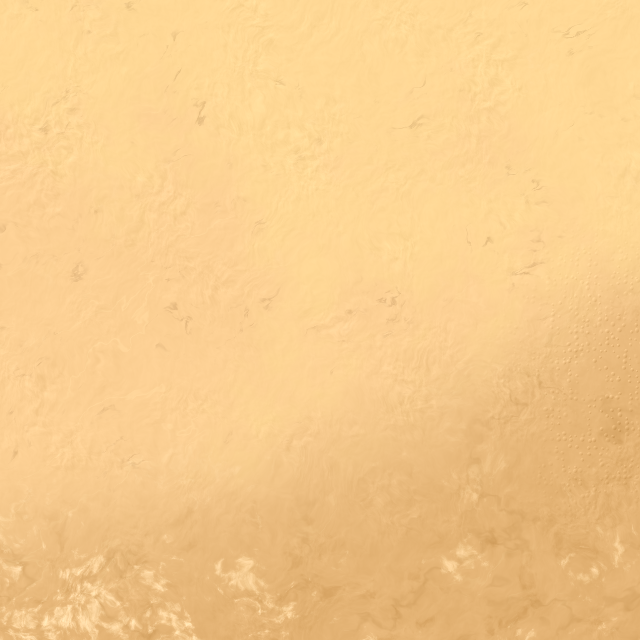
Write a Shadertoy shader that draws this texture.

```glsl
vec2 hash2(vec2 p) {
    vec3 q = fract(p.xyx * vec3(0.1031, 0.1030, 0.0973));
    q += dot(q, q.yzx + 33.33);
    return fract((q.xx + q.yz) * q.zy);
}

float cornerSlope(vec2 cell, vec2 offset) {
    float angle = 6.2832 * hash2(cell + 200.0).x;
    return dot(vec2(cos(angle), sin(angle)), offset);
}

float gradientNoise(vec2 p) {
    vec2 i = floor(p), f = fract(p);
    vec2 u = f * f * f * (f * (f * 6.0 - 15.0) + 10.0);
    vec2 e = vec2(1, 0);
    return mix(mix(cornerSlope(i, f), cornerSlope(i + e, f - e), u.x),
               mix(cornerSlope(i + e.yx, f - e.yx), cornerSlope(i + 1.0, f - 1.0), u.x), u.y);
}

float fbm(vec2 p) {
    float sum = 0.0, amp = 0.6;
    for (int i = 0; i < 5; i++) {
        sum += amp * gradientNoise(p);
        p = mat2(1.6, 1.2, -1.2, 1.6) * p + 7.3;
        amp *= 0.57;
    }
    return sum;
}

// Thin line where the noise crosses zero
float vein(vec2 p, float width) {
    return 1.0 - smoothstep(0.0, width, abs(fbm(p)));
}

// Slope of the crumpled surface toward the upper left light
float relief(vec2 p) {
    return fbm(p) - fbm(p + vec2(-0.16, 0.16));
}

// Small raised grains, bright on the lit side and dark on the other
float pebbles(vec2 p) {
    float sum = 0.0;
    for (int y = -1; y <= 1; y++)
    for (int x = -1; x <= 1; x++) {
        vec2 cell = floor(p) + vec2(x, y);
        vec2 r = hash2(cell);
        vec2 d = p - cell - 0.2 - 0.6 * r;
        float radius = 0.26 + 0.22 * r.y;
        float dome = 1.0 - smoothstep(radius * 0.5, radius, length(d));
        sum += dome * dot(d, vec2(-0.7, 0.7)) / radius * step(0.3, r.x);
    }
    return sum;
}

void mainImage(out vec4 fragColor, in vec2 fragCoord) {
    vec2 uv = fragCoord / iResolution.xy;
    vec2 warp = vec2(fbm(uv * 5.0 + 3.0), fbm(uv * 5.0 + 41.0));
    vec2 bent = uv + 0.06 * warp;
    float broad = fbm(uv * 3.0 + 12.0);
    float mottle = fbm(bent * 13.0 + 60.0);
    float flakes = fbm(bent * 34.0 + 160.0);

    // Golden top, peach drift on the left and middle
    float peach = smoothstep(0.1, 0.6, 0.95 - 0.5 * uv.x - 0.6 * abs(uv.y - 0.52)
                             - 0.42 * uv.y + 0.6 * broad + 0.35 * mottle + 0.15 * flakes);
    vec3 light = mix(vec3(1.0, 0.848, 0.587), vec3(0.988, 0.814, 0.578), peach);

    // Tan shade rising toward the right
    float edge = 0.2 + 0.37 * pow(uv.x, 1.7) + 0.05 * broad + 0.03 * mottle;
    float shade = 1.0 - smoothstep(-0.11, 0.1, uv.y - edge);
    float depth = smoothstep(-0.02, 0.26, edge - uv.y + 0.15 * mottle);
    vec3 tan_ = mix(vec3(0.935, 0.755, 0.52), vec3(0.893, 0.702, 0.457), depth);
    vec3 color = mix(light, tan_, shade);
    color += vec3(0.026, 0.03, 0.036) * (mottle + 0.6 * flakes) * (0.5 + shade);

    // Fine crumpled relief, gathered in patches
    float patchy = smoothstep(-0.1, 0.35, fbm(uv * 6.0 + 90.0));
    float crumple = relief(bent * vec2(54.0, 40.0));
    color += vec3(0.075, 0.085, 0.1) * crumple * (0.3 + 0.9 * patchy);

    // Broken slanted creases in the upper part
    vec2 slant = mat2(0.82, -0.57, 0.57, 0.82) * bent;
    float creaseArea = smoothstep(0.02, 0.35, fbm(uv * 9.0 + 130.0)) * (1.0 - shade);
    float crease = vein(slant * vec2(11.0, 28.0) + 25.0, 0.09);
    crease *= smoothstep(-0.1, 0.3, flakes + 0.5 * mottle);
    color -= vec3(0.09, 0.09, 0.08) * crease * creaseArea;

    // Pale veins on the light ground, brown veins in the shade
    float veinArea = smoothstep(-0.15, 0.2, fbm(uv * 4.0 + 71.0));
    float paleVein = vein(slant * vec2(5.0, 11.0) + 17.0, 0.035) * peach;
    float brownVein = vein(bent * vec2(4.0, 6.0) + 53.0, 0.05) * shade;
    color += vec3(0.012, 0.024, 0.026) * paleVein * veinArea;
    color -= vec3(0.035, 0.037, 0.04) * brownVein * veinArea;

    // Pale crumbly blooms, densest at the lower left
    float corner = 1.0 - smoothstep(0.0, 0.4, length((uv - vec2(0.09, 0.04)) * vec2(1.0, 1.3)));
    float low = 1.0 - smoothstep(0.02, 0.38, uv.y);
    float grain = fbm(bent * 62.0 + 9.0);
    float bloom = fbm(uv * 9.0 + 150.0) + 0.55 * grain + 0.25 * flakes + 0.08 * low + 0.16 * corner;
    bloom = smoothstep(0.2, 0.55, bloom) * (0.25 + 0.75 * low);
    vec3 cream = vec3(0.975, 0.82, 0.59) + vec3(0.1, 0.14, 0.2) * (grain + 0.35 * corner);
    color = mix(color, cream, 0.75 * bloom);
    color += vec3(0.15, 0.18, 0.22) * crumple * bloom * low;

    // Brown stains between the blooms along the bottom
    float stain = smoothstep(0.1, 0.5, fbm(bent * 18.0 + 210.0) + 0.3 * grain) * low * (1.0 - bloom);
    color -= vec3(0.05, 0.06, 0.07) * stain;

    // Pebbled area at the right
    float gritArea = 1.0 - smoothstep(0.04, 0.25, length((uv - vec2(0.96, 0.4)) * vec2(1.0, 0.75)));
    gritArea *= smoothstep(-0.25, 0.15, fbm(uv * 14.0 + 33.0));
    color += vec3(0.13, 0.14, 0.15) * pebbles(uv * 105.0 + warp) * gritArea;

    fragColor = vec4(clamp(color, 0.0, 1.0), 1.0);
}
```
